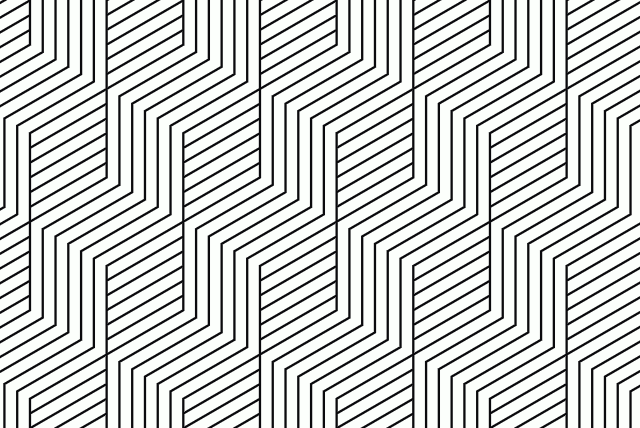
Reproduce this pattern procedurally as a Shadertoy shader.

```glsl
#define COLUMNS     8.348                 // half-cube columns across the canvas
#define STRIPES     6.0                   // stripes on each cube face
#define LINE_WIDTH  0.030                 // in column widths
#define CUBE_ORIGIN vec2(-1.783, 1.054)   // one cube centre, from canvas centre
#define INK         vec3(0.04, 0.04, 0.05)
#define PAPER       vec3(0.99, 1.00, 0.99)

// Fold the plane into one hexagonal cube outline, |x| + |y| <= 2.
vec2 foldToCube(vec2 p) {
    const vec2 period = vec2(2.0, 6.0);
    vec2 a = mod(p + 0.5 * period, period) - 0.5 * period;
    vec2 b = mod(p, period) - 0.5 * period;
    return abs(a.x) + abs(a.y) < abs(b.x) + abs(b.y) ? a : b;
}

// Distance to the nearest stripe, in column widths.
float stripeDistance(float t) {
    return abs(fract(t * STRIPES + 0.5) - 0.5) / STRIPES;
}

// Distance to the lines drawn on the three faces of a cube.
float cubeDistance(vec2 q) {
    bool onTop = q.y > abs(q.x);

    // Left face: upright stripes
    if (!onTop && q.x < 0.0) return stripeDistance(q.x);

    // Top and right faces: rising stripes
    float d = stripeDistance(0.5 * (q.y - q.x));

    // Right face: upright borders
    if (!onTop) d = min(d, min(q.x, 1.0 - q.x));
    return d;
}

void mainImage(out vec4 fragColor, in vec2 fragCoord) {
    float pixel = COLUMNS / iResolution.x;
    vec2 p = (fragCoord - 0.5 * iResolution.xy) * pixel - CUBE_ORIGIN;

    // Stretch the height so that 30 degree edges have unit slope
    p.y *= sqrt(3.0);

    float d = cubeDistance(foldToCube(p));
    float ink = clamp(0.5 + (0.5 * LINE_WIDTH - d) / pixel, 0.0, 1.0);
    fragColor = vec4(mix(PAPER, INK, ink), 1.0);
}
```
